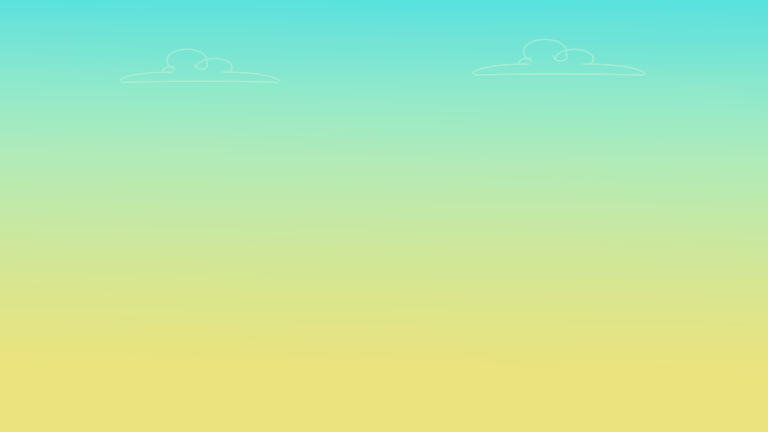
Write a Shadertoy shader that draws this background.

```glsl
// Turquoise to yellow sky with soft brush streaks and two outlined clouds.

float hash(vec2 p) {
    vec3 q = fract(vec3(p.xyx) * 0.1031);
    q += dot(q, q.yzx + 33.33);
    return fract((q.x + q.y) * q.z);
}

float noise(vec2 p) {
    vec2 i = floor(p), f = fract(p);
    f = f * f * (3.0 - 2.0 * f);
    return mix(mix(hash(i), hash(i + vec2(1, 0)), f.x),
               mix(hash(i + vec2(0, 1)), hash(i + vec2(1, 1)), f.x), f.y);
}

// Sky colour by depth below the top edge
vec3 sky(float depth) {
    vec3 c = mix(vec3(0.35, 0.885, 0.87), vec3(0.43, 0.89, 0.845), clamp(depth / 0.075, 0.0, 1.0));
    c = mix(c, vec3(0.58, 0.915, 0.79), clamp((depth - 0.075) / 0.15, 0.0, 1.0));
    c = mix(c, vec3(0.70, 0.92, 0.72), clamp((depth - 0.225) / 0.15, 0.0, 1.0));
    c = mix(c, vec3(0.78, 0.91, 0.64), clamp((depth - 0.375) / 0.145, 0.0, 1.0));
    c = mix(c, vec3(0.85, 0.90, 0.56), clamp((depth - 0.52) / 0.15, 0.0, 1.0));
    return mix(c, vec3(0.92, 0.89, 0.495), clamp((depth - 0.67) / 0.18, 0.0, 1.0));
}

float stroke(float dist, float px) {
    return 1.0 - smoothstep(0.009 - 0.5 * px, 0.009 + 0.5 * px, abs(dist));
}

// Part of an ellipse outline, centred on angle mid and spanning half to each side
float arc(vec2 p, vec2 radii, float mid, float halfSpan, float px) {
    vec2 q = p / radii;
    float k = length(q);
    float dist = k * (k - 1.0) / max(length(q / radii), 0.001);
    float turn = dot(q, vec2(cos(mid), sin(mid))) / max(k, 0.001);
    float edge = cos(halfSpan);
    return stroke(dist, px) * smoothstep(edge - 0.04, edge + 0.04, turn);
}

// Cloud outline with its base on y = 0 and its tips at x = -1 and 1
float cloud(vec2 p, float px) {
    float line = arc(p - vec2(-0.163, 0.26), vec2(0.25, 0.14), 1.88, 2.2, px);
    line = max(line, arc(p - vec2(0.18, 0.175), vec2(0.22, 0.11), 1.31, 2.0, px));
    line = max(line, arc(p - vec2(0.015, 0.205), vec2(0.08, 0.055), -1.3, 2.0, px));
    line = max(line, arc(p - vec2(-0.36, 0.12), vec2(0.11, 0.06), 2.3, 1.1, px));
    // Long tapering wings
    line = max(line, arc(p - vec2(-0.35, 0.0), vec2(0.65, 0.115), 2.36, 0.8, px));
    line = max(line, arc(p - vec2(0.28, -0.01), vec2(0.72, 0.125), 0.785, 0.8, px));
    // Gently bowed base
    float base = p.y + 0.015 * p.x * p.x;
    return max(line, stroke(base, px) * (1.0 - smoothstep(0.97, 1.0, abs(p.x))));
}

void mainImage(out vec4 fragColor, in vec2 fragCoord) {
    vec2 p = fragCoord / iResolution.y;
    float across = fragCoord.x / iResolution.x;

    // Sky, slightly warmer on the left, with wide brush streaks
    float streak = noise(p * vec2(2.0, 35.0)) + 0.5 * noise(p * vec2(5.0, 90.0)) - 0.75;
    float depth = 1.0 - p.y + 0.02 * (0.5 - across) + 0.012 * streak;
    vec3 color = sky(depth);

    // Two clouds, the right one larger and higher
    for (int i = 0; i < 2; i++) {
        float right = float(i);
        float size = mix(0.185, 0.199, right);
        vec2 place = vec2(mix(0.463, 1.294, right), mix(0.812, 0.829, right));
        float line = cloud((p - place) / size, 1.0 / (size * iResolution.y));
        color = mix(color, vec3(0.84, 0.96, 0.84), 0.42 * line);
    }
    fragColor = vec4(color, 1.0);
}
```
